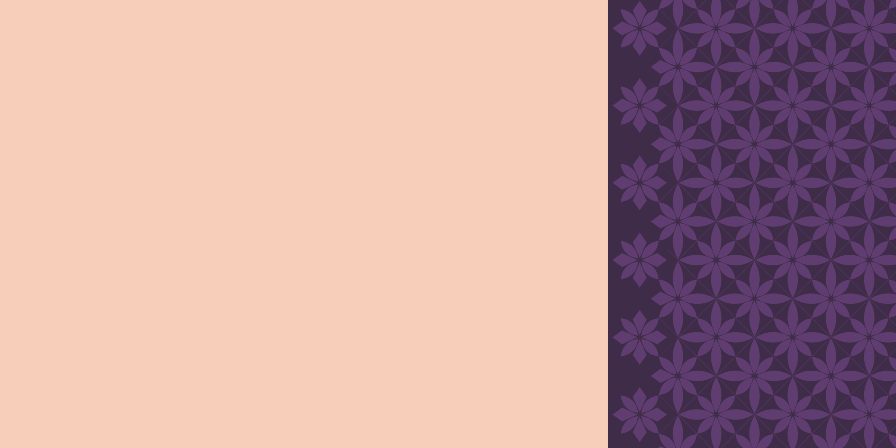
Write a WebGL 2 fragment shader that draws this background.

```glsl
#version 300 es
precision highp float;
// A plain peach field with a dark plum panel on the right, covered in a lattice
// of eight-petalled flowers. Each point is folded into the cell of its nearest
// flower, then into one octant, where the petals are simple width profiles.

#define PANEL_EDGE 1.357
#define FLOWER_ORIGIN vec2(1.4279, 0.9367)
#define PITCH vec2(0.0854, 0.0862)
#define AXIAL_WIDTH 0.135
#define DIAGONAL_WIDTH 0.12
#define KITE_WIDTH 0.18
#define SEAM_WIDTH 0.012
#define PEACH vec3(0.970, 0.808, 0.730)
#define PLUM vec3(0.247, 0.173, 0.282)
#define VIOLET vec3(0.378, 0.240, 0.438)

uniform vec2 u_resolution;
out vec4 fragColor;

// Approximate distance to a pointed leaf lying between start and end.
float leaf(float along, float across, float start, float end, float halfWidth) {
    float t = (along - start) / (end - start);
    return abs(across) - 4.0 * halfWidth * t * (1.0 - t);
}

// Approximate distance to a kite that is widest near its outer end.
float kite(float along, float across, float start, float waist, float end, float halfWidth) {
    float inner = (along - start) / (waist - start);
    float outer = (end - along) / (end - waist);
    return (abs(across) - halfWidth * min(inner, outer)) * 0.8;
}

float coverage(float distanceToEdge, float pixel) {
    return 1.0 - smoothstep(-0.5 * pixel, 0.5 * pixel, distanceToEdge);
}

// Amount of violet at a lattice position.
float flowers(vec2 q, float pixel) {
    // Nearest flower of the staggered lattice
    vec2 turned = 0.5 * vec2(q.x + q.y, q.x - q.y);
    vec2 d = turned - round(turned);
    vec2 local = vec2(d.x + d.y, d.x - d.y);
    float column = round(q.x - local.x);
    if (column < -0.5) return 0.0;

    // Fold into one octant: x runs along the axial petal
    vec2 a = abs(local);
    a = vec2(max(a.x, a.y), min(a.x, a.y));
    vec2 diagonal = vec2(a.x + a.y, a.x - a.y) * inversesqrt(2.0);

    // Petals on the open left border are short kites
    bool border = column < 0.5 || (column < 1.5 && local.x < -abs(local.y));
    float axial = border
        ? kite(a.x, a.y, 0.06, 0.46, 0.71, KITE_WIDTH)
        : leaf(a.x, a.y, 0.05, 0.97, AXIAL_WIDTH);
    float slanted = leaf(diagonal.x, diagonal.y, 0.06, 0.70, DIAGONAL_WIDTH);
    float petals = coverage(min(axial, slanted), pixel);

    // Fine seams where neighbouring cells meet
    float seamDistance = (1.0 - a.x - a.y) * inversesqrt(2.0);
    float seam = border ? 0.0 : 0.4 * coverage(seamDistance - SEAM_WIDTH, pixel);
    return max(petals, seam);
}

void main() {
    vec2 uv = gl_FragCoord.xy / u_resolution.y;
    float pixel = 1.0 / u_resolution.y;

    float pattern = flowers((uv - FLOWER_ORIGIN) / PITCH, pixel / PITCH.y);
    vec3 panel = mix(PLUM, VIOLET, pattern);

    fragColor = vec4(mix(panel, PEACH, coverage(uv.x - PANEL_EDGE, pixel)), 1.0);
}
```
